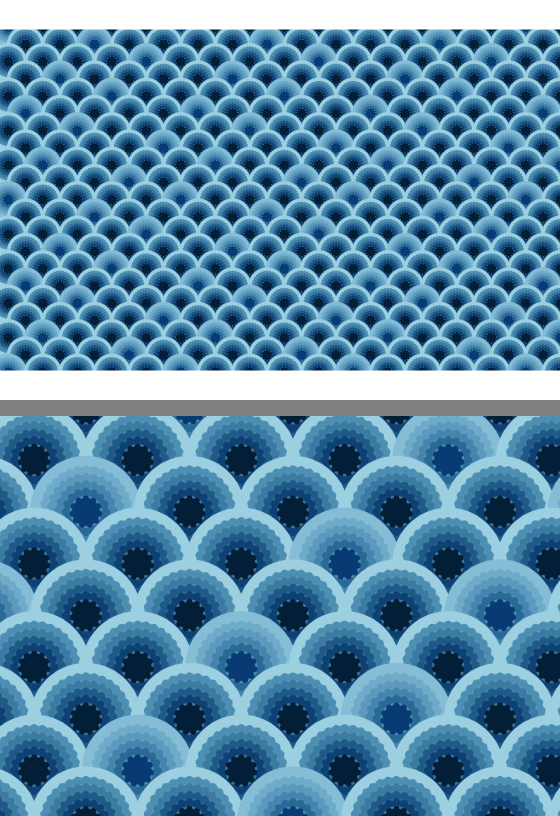
Top, the full canvas; bottom, a detail of the centre.
Reproduce this pattern procedurally as a Shadertoy shader.

```glsl
#define COLUMNS 16.23        // scale widths across the canvas
#define ROW_STEP 0.5         // row spacing, in scale widths
#define FIRST_ROW 1.29       // depth of the first row of centres
#define FIRST_COLUMN 0.74    // centre of the first scale in even rows
#define MARGIN 0.0737        // blank band at top and bottom, of the height
#define SCALLOP 0.007        // depth of the wavy ring edges
#define LOBE 0.085           // length of one wave along an edge
#define STITCH 0.011         // half width of the stitches
#define PALE_EVERY 5.0       // one pale scale per this many in a row

const int RINGS = 6;
const float RADII[RINGS] = float[](0.54, 0.442, 0.370, 0.297, 0.226, 0.150);

const vec3 DEEP[RINGS] = vec3[](
    vec3(0.61, 0.81, 0.88), vec3(0.30, 0.56, 0.70), vec3(0.23, 0.48, 0.63),
    vec3(0.12, 0.35, 0.53), vec3(0.05, 0.25, 0.45), vec3(0.01, 0.12, 0.22));

const vec3 PALE[RINGS] = vec3[](
    vec3(0.52, 0.74, 0.84), vec3(0.43, 0.67, 0.79), vec3(0.36, 0.60, 0.74),
    vec3(0.27, 0.52, 0.68), vec3(0.16, 0.41, 0.59), vec3(0.03, 0.23, 0.45));

// Antialiased coverage of the inside of a signed distance
float coverage(float dist, float pixel) {
    return smoothstep(0.7 * pixel, -0.7 * pixel, dist);
}

// Pale scales step one column left every second row
bool isPale(float row, float column) {
    float odd = mod(row, 2.0);
    float shift = floor(row * 0.5) - 2.0 - 2.0 * odd;
    return mod(column + shift + 0.5, PALE_EVERY) < 1.0;
}

// Paints one scale of concentric, scalloped rings over the colour below
vec3 paintScale(vec3 below, vec2 p, bool pale, float pixel) {
    float dist = length(p);
    float angle = atan(p.x, p.y);
    vec3 color = below;
    for (int i = 0; i < RINGS; i++) {
        float radius = RADII[i];
        float lobes = floor(6.28319 * radius / LOBE);
        float wave = i == 0 ? 0.0 : SCALLOP * cos(angle * lobes);
        float edge = dist - radius - wave;
        vec3 ring = pale ? PALE[i] : DEEP[i];
        color = mix(color, ring, coverage(edge, pixel));

        // Fine broken stitches along the inner edges
        if (i > 0) {
            float dash = smoothstep(0.1, 0.6, -cos(angle * lobes));
            float thread = coverage(abs(edge) - STITCH, pixel) * dash;
            float strength = i == RINGS - 1 ? 0.40 : 0.16;
            color = mix(color, DEEP[0], thread * strength);
        }
    }
    return color;
}

void mainImage(out vec4 fragColor, in vec2 fragCoord) {
    float pixel = COLUMNS / iResolution.x;
    vec2 p = vec2(fragCoord.x, iResolution.y - fragCoord.y) * pixel;
    float height = iResolution.y * pixel;

    // Overlapping rows, each lower row in front of the one above
    vec3 color = DEEP[0];
    float baseRow = floor((p.y - FIRST_ROW) / ROW_STEP);
    for (int j = -1; j <= 2; j++) {
        float row = baseRow + float(j);
        float odd = mod(row, 2.0);
        float start = FIRST_COLUMN - 0.5 * odd;
        float baseColumn = floor(p.x - start);
        for (int i = 0; i <= 1; i++) {
            float column = baseColumn + float(i);
            if (column < 0.0) continue;   // rows begin at the left border
            vec2 centre = vec2(start + column, FIRST_ROW + row * ROW_STEP);
            vec2 local = (p - centre) * vec2(1.0, -1.0);
            if (length(local) > RADII[0] + pixel) continue;
            color = paintScale(color, local, isPale(row, column), pixel);
        }
    }

    // Blank bands above and below
    float band = abs(p.y - 0.5 * height) - (0.5 - MARGIN) * height;
    color = mix(vec3(1.0), color, coverage(band, pixel));
    fragColor = vec4(color, 1.0);
}
```
